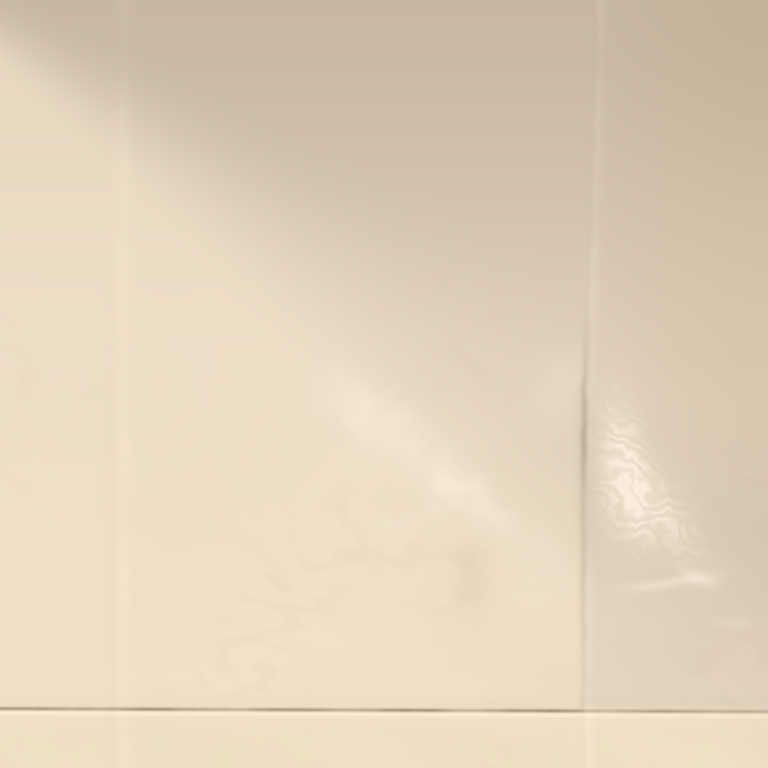
Reproduce this texture procedurally as a Shadertoy shader.

```glsl
// Cream glazed wall tiles with a soft diagonal shadow, pale joints and rippled glints.
#define LIT_COLOR vec3(0.935, 0.868, 0.775)
#define SHADE_COLOR vec3(0.865, 0.798, 0.712)
#define TOP_COLOR vec3(0.785, 0.718, 0.632)
#define GLINT_COLOR vec3(1.0, 0.945, 0.88)
#define SHADOW_START 0.965
#define SHADOW_SLOPE 0.70
#define LEFT_JOINT 0.160
#define RIGHT_JOINT 0.760
#define FLOOR_JOINT 0.0745
#define MOTTLE 0.011
#define RIPPLE 0.50

vec2 hash2(vec2 p) {
    p = vec2(dot(p, vec2(127.1, 311.7)), dot(p, vec2(269.5, 183.3)));
    return fract(sin(p) * 4375.85);
}

// Smooth cellular noise: about 0 near a cell point, 1 far away.
float cells(vec2 p) {
    vec2 id = floor(p), f = fract(p);
    float sum = 0.0;
    for (int y = -1; y <= 1; y++)
    for (int x = -1; x <= 1; x++) {
        vec2 o = vec2(x, y);
        vec2 d = o + hash2(id + o) - f;
        sum += exp(-6.0 * dot(d, d));
    }
    return clamp(1.0 - 0.65 * sum, 0.0, 1.0);
}

// Layered sines, each turned and finer than the last.
float waves(vec2 p) {
    float sum = 0.0, amp = 0.5;
    for (int i = 0; i < 4; i++) {
        sum += amp * sin(p.x + 1.3 * sin(p.y)) * cos(p.y * 0.8);
        p = mat2(1.36, 1.12, -1.12, 1.36) * p + 2.1;
        amp *= 0.58;
    }
    return sum;
}

// Turned Gaussian spot.
float spot(vec2 p, vec2 center, vec2 radius, float angle) {
    float c = cos(angle), s = sin(angle);
    p -= center;
    vec2 q = vec2(c * p.x + s * p.y, c * p.y - s * p.x) / radius;
    return exp(-dot(q, q));
}

// Soft line around a signed distance.
float line(float d, float width) {
    return exp(-d * d / (width * width));
}

void mainImage(out vec4 fragColor, in vec2 fragCoord) {
    vec2 uv = fragCoord / iResolution.xy;

    // Shadow whose edge blurs toward the right
    float edge = SHADOW_START - SHADOW_SLOPE * uv.x - uv.y + 0.008 * sin(uv.x * 9.0);
    float blur = 0.05 + 0.24 * uv.x;
    float lit = smoothstep(-blur, blur * 1.25, edge);
    vec3 shade = mix(SHADE_COLOR, TOP_COLOR, smoothstep(0.50, 1.02, uv.y));
    shade -= vec3(0.015, 0.02, 0.03) * smoothstep(0.75, 1.0, uv.x) * smoothstep(0.2, 0.55, uv.y);
    vec3 color = mix(shade, LIT_COLOR, lit);
    color -= vec3(0.02) * smoothstep(0.5, 0.95, uv.y) * lit;
    color += vec3(0.012, 0.012, 0.004) * smoothstep(0.55, 0.05, uv.y) * lit;

    // The right tile tilts away and catches less light
    float rightX = RIGHT_JOINT + 0.015 * smoothstep(0.3, 1.0, uv.y);
    float rightTile = smoothstep(-0.005, 0.005, uv.x - rightX);
    float lowBand = smoothstep(0.5, 0.25, uv.y) * smoothstep(0.06, 0.09, uv.y);
    color -= vec3(0.050, 0.047, 0.036) * rightTile * lowBand;
    color -= 0.015 * smoothstep(0.5, 0.74, uv.x) * (1.0 - rightTile) * lowBand;

    // Cloudy glaze and sparse small smudges
    vec2 warp = 0.03 * vec2(waves(uv * 11.0), waves(uv.yx * 13.0 + 4.0));
    float glaze = waves((uv + warp) * vec2(16.0, 23.0)) * 0.5;
    float low = smoothstep(0.75, 0.35, uv.y);
    color += MOTTLE * glaze * low;
    vec2 slant = vec2(uv.x, uv.y + 0.35 * uv.x);
    float smudge = smoothstep(0.72, 1.0, cells((slant + warp) * vec2(24.0, 46.0)));
    float sparse = smoothstep(0.0, 0.5, waves(uv * 9.0 + 1.7));
    color -= MOTTLE * 1.6 * smudge * sparse * low * vec3(0.8, 0.85, 0.95);

    // Broad diagonal sheen, broken into patches
    vec2 w = uv + warp * 0.8 + 0.006 * vec2(waves(uv * 60.0), waves(uv.yx * 55.0));
    float sheen = 0.60 * spot(w, vec2(0.475, 0.465), vec2(0.055, 0.036), -0.75)
                + 0.45 * spot(w, vec2(0.540, 0.420), vec2(0.050, 0.022), -0.75)
                + 0.85 * spot(w, vec2(0.612, 0.345), vec2(0.050, 0.026), -0.55)
                + 0.28 * spot(w, vec2(0.550, 0.318), vec2(0.06, 0.010), 0.05)
                + 0.35 * spot(w, vec2(0.730, 0.505), vec2(0.028, 0.040), 0.0)
                + 0.25 * spot(w, vec2(0.700, 0.250), vec2(0.07, 0.05), -0.7);
    sheen *= 0.65 + 0.6 * cells(w * 34.0);
    color = mix(color, GLINT_COLOR, clamp(sheen, 0.0, 1.0) * 0.62);
    color -= 0.030 * spot(uv, vec2(0.615, 0.245), vec2(0.024, 0.050), 0.0);

    // Rippled glints on the right tile
    vec2 r = uv + 0.5 * warp;
    float patches = spot(r, vec2(0.808, 0.395), vec2(0.026, 0.070), 0.20)
                  + 0.8 * spot(r, vec2(0.830, 0.345), vec2(0.055, 0.036), -0.55)
                  + 0.25 * spot(r, vec2(0.890, 0.300), vec2(0.060, 0.030), -0.9);
    float ripple = 0.5 + 0.5 * sin((r.y + 0.45 * r.x) * 300.0 + 9.0 * waves(uv * 48.0));
    patches *= mix(0.85, ripple * (0.5 + cells(r * vec2(45.0, 70.0))), RIPPLE);
    float streak = 0.45 * spot(r, vec2(0.865, 0.246), vec2(0.060, 0.007), 0.15)
                 + 0.45 * spot(r, vec2(0.915, 0.253), vec2(0.024, 0.010), -0.35)
                 + 0.2 * spot(r, vec2(0.960, 0.180), vec2(0.040, 0.008), -0.15);
    color = mix(color, GLINT_COLOR, clamp(patches + streak, 0.0, 1.0) * rightTile * 0.85);
    color += vec3(0.015, -0.004, 0.0) * spot(uv, vec2(0.98, 0.14), vec2(0.05, 0.03), 0.0);

    // Vertical joints: pale bands with broken strength, the right one rimmed below
    float wobble = 0.002 * waves(uv.yy * 40.0);
    float broken = 0.75 + 0.5 * waves(vec2(uv.y * 31.0, 0.7));
    color += 0.016 * broken * line(uv.x - LEFT_JOINT - wobble, 0.009);
    color -= 0.010 * low * broken * line(uv.x - LEFT_JOINT + 0.014, 0.010);
    color += 0.028 * broken * line(uv.x - rightX - 0.005 - wobble, 0.008);
    float rim = smoothstep(0.62, 0.46, uv.y) * smoothstep(0.07, 0.085, uv.y);
    float rimFade = 0.45 + 0.55 * smoothstep(0.20, 0.42, uv.y);
    color -= (0.014 + 0.105 * rim * rimFade * broken) * line(uv.x - rightX + 0.001 - wobble, 0.0045);
    color -= 0.040 * rim * spot(uv, vec2(0.765, 0.40), vec2(0.014, 0.14), 0.0);

    // Horizontal joint: thin uneven crack over a bright lip
    float h = uv.y - FLOOR_JOINT + 0.004 * (uv.x - 0.5);
    float crack = 0.85 + 0.35 * waves(vec2(uv.x * 37.0, 0.4));
    color -= vec3(0.27, 0.28, 0.29) * crack * line(h - 0.0008, 0.0024) * (1.0 - 0.25 * rightTile);
    color += 0.045 * line(h + 0.0045, 0.0030);
    color -= 0.018 * line(h - 0.010, 0.009) * (0.6 + glaze);
    color -= vec3(0.010, 0.008, 0.014) * smoothstep(-0.004, -0.03, h);

    fragColor = vec4(clamp(color, 0.0, 1.0), 1.0);
}
```
